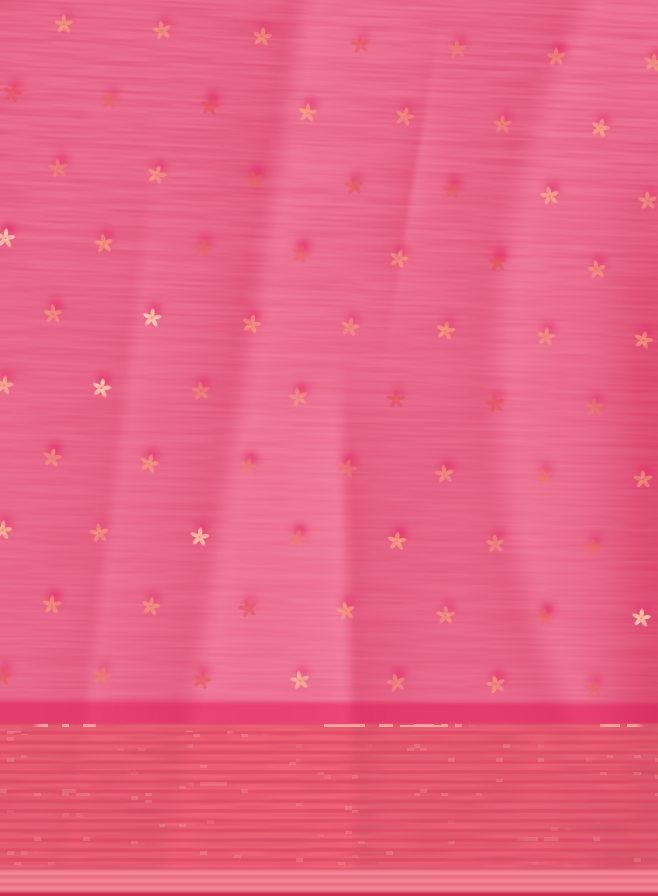
Write a Shadertoy shader that draws this texture.

```glsl
#define COL_PITCH 0.1098
#define ROW_PITCH 0.0812
#define FLOWER_R 0.0105
#define BORDER_TOP 0.782
#define BAND_TOP 0.807
#define HEM_TOP 0.970
#define STRIPE_PITCH 0.0109
#define PINK_DARK vec3(0.86, 0.27, 0.42)
#define PINK_LIGHT vec3(0.945, 0.49, 0.62)
#define CORAL vec3(0.925, 0.365, 0.445)
#define GOLD vec3(0.96, 0.63, 0.47)
#define MAGENTA vec3(0.89, 0.20, 0.43)

float hash(vec2 p) {
    return fract(sin(dot(p, vec2(127.1, 311.7))) * 43758.5453);
}

float noise(vec2 p) {
    vec2 i = floor(p), f = fract(p);
    f = f * f * (3.0 - 2.0 * f);
    return mix(mix(hash(i), hash(i + vec2(1, 0)), f.x),
               mix(hash(i + vec2(0, 1)), hash(i + vec2(1, 1)), f.x), f.y);
}

// Soft crease: dark before the edge, light after it
float crease(float x, float softness, float width) {
    return smoothstep(-softness, softness, x) * 2.0 * exp(-abs(x) / width) - exp(-abs(x) / width);
}

float blob(float x, float width) {
    return exp(-x * x / (width * width));
}

// Draped folds; d runs downward from the top
float folds(float x, float d) {
    float t = 0.64 + 0.08 * (noise(vec2(x * 9.0 + d * 1.5, d * 2.0)) - 0.5);
    t += 0.17 * smoothstep(0.1, 0.4, d) * crease(x - 0.195 + 0.125 * d, 0.012, 0.05);
    t += 0.27 * crease(x - 0.34 + 0.16 * d, 0.020, 0.06);
    t -= 0.32 * smoothstep(0.36, 0.55, d) * crease(x - 0.383 - 0.03 * (d - 0.5), 0.012, 0.055);
    t += 0.24 * blob(d - 0.21, 0.12) * crease(x - 0.495 + 0.165 * d, 0.006, 0.035);
    float sway = 0.555 + 0.55 * (d - 0.42) * (d - 0.42);
    t += 0.24 * crease(x - sway, 0.025, 0.06);
    t -= 0.50 * smoothstep(0.05, 0.45, d) * blob(x - 0.735, 0.055);
    return t;
}

// Staggered woven flowers, each with a blurred shadow above
vec3 flowers(vec3 col, float x, float d) {
    float row = (d - 0.104 - 0.06 * x) / (ROW_PITCH - 0.0048 * x) + 1.0;
    float r = floor(row + 0.5);
    float stagger = 0.5 * mod(r + 1.0, 2.0);
    float drift = 0.0025 + 0.05 * (d - 0.58) * (d - 0.58);
    float column = (x - drift) / COL_PITCH - stagger;
    float c = floor(column + 0.5);
    vec2 id = vec2(c, r);
    vec2 p = vec2((column - c) * COL_PITCH, (r - row) * ROW_PITCH);
    p += 0.003 * (vec2(hash(id + 3.1), hash(id + 8.7)) - 0.5);
    float wear = hash(id + 17.3);

    vec2 s = p - vec2(0.003, 0.010);
    float shadow = exp(-dot(s, s) / 0.00008);
    col = mix(col, MAGENTA, shadow * mix(0.30, 0.75, hash(id + 5.9)));

    float angle = atan(p.x, p.y) + 0.5 * (hash(id + 2.2) - 0.5);
    float petals = FLOWER_R * (0.70 + 0.30 * cos(5.0 * angle));
    float mask = 1.0 - smoothstep(-0.0018, 0.0018, length(p) - petals);
    mask *= smoothstep(0.0, 0.003, length(p) + 0.001);
    mask *= 0.55 + 0.45 * noise(vec2(x * 280.0, d * 400.0));
    vec3 thread = mix(vec3(0.88, 0.30, 0.25), GOLD, smoothstep(0.0, 0.45, wear));
    thread = mix(thread, vec3(1.0, 0.84, 0.68), smoothstep(0.72, 0.95, wear));
    return mix(col, thread, mask * mix(0.55, 1.0, wear));
}

// Striped border with a magenta lead strip, glints and a pale hem
vec3 border(float x, float d, float tone) {
    float stripe = 0.5 + 0.5 * cos(6.28318 * (d - BAND_TOP) / STRIPE_PITCH);
    float fray = noise(vec2(x * 25.0, d * 300.0));
    vec3 band = CORAL * (0.97 + 0.10 * (tone - 0.6));
    band = mix(band, vec3(0.86, 0.27, 0.39), smoothstep(0.45, 0.95, stripe) * (0.45 + 0.4 * fray));
    band += 0.05 * (fray - 0.4);

    vec2 cell = floor(vec2(x * 130.0, d * 260.0));
    float patchy = smoothstep(0.58, 0.75, noise(vec2(x * 13.0, cell.y * 0.7)));
    float rim = blob(d - BAND_TOP - 0.004, 0.005);
    float glint = step(0.88 - 0.35 * rim, hash(cell)) * patchy * (0.25 + 0.6 * rim);
    band = mix(band, vec3(0.98, 0.70, 0.68), glint);

    vec3 lead = mix(MAGENTA, CORAL, 0.22) + 0.10 * (tone - 0.6);
    vec3 col = mix(lead, band, smoothstep(-0.002, 0.002, d - BAND_TOP));
    float hemLine = 0.5 + 0.5 * cos(6.28318 * (d - HEM_TOP) / 0.0085);
    vec3 hem = mix(vec3(0.95, 0.53, 0.58), vec3(0.90, 0.36, 0.46), 0.6 * hemLine);
    col = mix(col, hem, smoothstep(-0.002, 0.002, d - HEM_TOP));
    return mix(col, vec3(0.78, 0.17, 0.30), smoothstep(0.994, 0.998, d));
}

void mainImage(out vec4 fragColor, in vec2 fragCoord) {
    vec2 p = fragCoord / iResolution.y;
    float x = p.x, d = 1.0 - p.y;
    float tone = folds(x, d);

    // Horizontal weave follows the gentle sag of the cloth
    float sag = d - 0.045 * x * (1.0 - d);
    float weave = noise(vec2(x * 14.0, sag * 330.0)) - 0.5;
    weave += 0.5 * (noise(vec2(x * 45.0, sag * 480.0)) - 0.5);
    float slub = mix(0.30, 0.19, smoothstep(0.0, 0.6, d));

    vec3 col = mix(PINK_DARK, PINK_LIGHT, clamp(tone + slub * weave, 0.0, 1.12));
    col = flowers(col, x, d);
    float edge = smoothstep(-0.005, 0.005, d - BORDER_TOP - 0.004 * x);
    col = mix(col, border(x, d, tone), edge);
    fragColor = vec4(clamp(col, 0.0, 1.0), 1.0);
}
```
